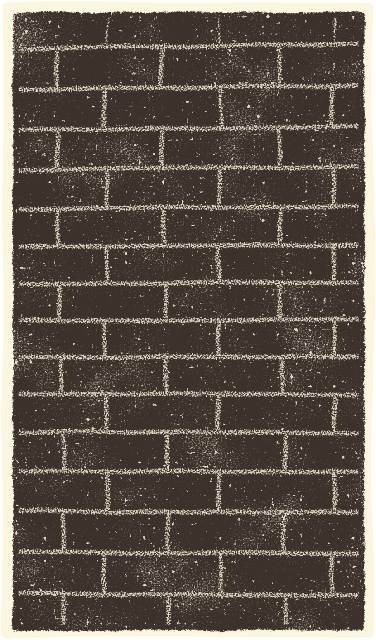
A Shadertoy shader for this pattern:

```glsl
// Draws a dark, block-printed brick wall with chalky mortar and specks on cream paper.

const vec3 WHITE = vec3(1.0, 1.0, 0.99);
const vec3 CREAM = vec3(0.99, 0.96, 0.88);
const vec3 CHALK = vec3(0.88, 0.85, 0.77);
const vec3 INK = vec3(0.23, 0.20, 0.17);

const int COURSE_LINES = 15;
const int JOINTS_PER_ROW = 3;
const float MORTAR_HALF_WIDTH = 0.0056;

vec2 randomGradient(vec2 cell) {
    vec3 q = fract(cell.xyx * vec3(0.1031, 0.1030, 0.0973));
    q += dot(q, q.yzx + 33.33);
    float angle = 6.28318 * fract((q.x + q.y) * q.z);
    return vec2(cos(angle), sin(angle));
}

float cornerNoise(vec2 cell, vec2 corner, vec2 f) {
    return dot(randomGradient(cell + corner), f - corner);
}

// Gradient noise, about -0.7 to 0.7
float noise(vec2 p) {
    vec2 cell = floor(p), f = p - cell;
    vec2 u = f * f * f * (f * (f * 6.0 - 15.0) + 10.0);
    float low = mix(cornerNoise(cell, vec2(0, 0), f), cornerNoise(cell, vec2(1, 0), f), u.x);
    float high = mix(cornerNoise(cell, vec2(0, 1), f), cornerNoise(cell, vec2(1, 1), f), u.x);
    return mix(low, high, u.y);
}

float boxDistance(vec2 p, vec2 center, vec2 halfSize, float radius) {
    vec2 q = abs(p - center) - halfSize + radius;
    return length(max(q, 0.0)) + min(max(q.x, q.y), 0.0) - radius;
}

float fill(float distance, float aa) {
    return 1.0 - smoothstep(-aa, aa, distance);
}

// Height of a horizontal mortar line, with uneven spacing and tilt
float courseHeight(float k, float x) {
    float base = 0.0717 + 0.0612 * k + 0.0083 * sin(6.28318 * k / 14.0);
    float tilt = (0.014 - 0.0015 * k) * (x - 0.293);
    return base - tilt + 0.0032 * noise(vec2(x * 9.0, k * 3.7 + 0.4));
}

// Position of a vertical joint; alternate rows are staggered
float jointPosition(float row, float j, float y) {
    float odd = mod(row, 2.0);
    float evenX = 0.165 + 0.178 * j;
    float oddX = 0.086 + 0.0009 * row + 0.174 * j - (j == 1.0 ? 0.009 : 0.0);
    float wander = 0.007 * noise(vec2(row * 0.73 + 0.3, j * 2.37 + 0.6));
    return mix(evenX, oddX, odd) + wander + 0.004 * noise(vec2(y * 22.0, j + row * 1.7));
}

// Mortar profile: 1 on a line, falling below 0 away from it
float mortarProfile(vec2 p) {
    float row = 0.0, lineGap = 1.0, jointGap = 1.0;
    for (int k = 0; k < COURSE_LINES; k++) {
        float offset = p.y - courseHeight(float(k), p.x);
        row += step(0.0, offset);
        lineGap = min(lineGap, abs(offset));
    }
    for (int j = 0; j < JOINTS_PER_ROW; j++)
        jointGap = min(jointGap, abs(p.x - jointPosition(row, float(j), p.y)));
    float fadedTop = row < 0.5 ? 0.4 : 0.0;
    float lines = 1.0 - lineGap / MORTAR_HALF_WIDTH;
    float joints = 0.97 - jointGap / MORTAR_HALF_WIDTH - fadedTop;
    return max(lines, joints);
}

// Broken chalk grains, thinning out from the mortar center
float mortarGrain(vec2 p, float grain) {
    float profile = mortarProfile(p) + 0.25 * noise(p * 45.0 + 12.0);
    float density = min(profile * 0.95, 0.55) - 0.40;
    return smoothstep(-0.20, 0.42, density + grain) * smoothstep(-0.3, 0.15, profile);
}

// Worn specks in two sizes and faint dust, gathered in patches
float wear(vec2 p, float grain) {
    float patches = noise(p * 9.0 + 4.2) + 0.7 * noise(p * 23.0 + 17.0);
    float coarse = noise(p * 135.0 + 31.0) + 0.3 * grain + 0.16 * patches;
    float fine = noise(p * 235.0 + 57.0) + 0.3 * grain + 0.22 * patches;
    float specks = max(smoothstep(0.40, 0.60, coarse), 0.8 * smoothstep(0.39, 0.66, fine));
    float dust = smoothstep(0.05, 0.55, grain + 0.4 * patches - 0.06);
    return max(specks, dust * (0.2 + 0.25 * smoothstep(0.1, 0.5, patches)));
}

void mainImage(out vec4 fragColor, in vec2 fragCoord) {
    // Height runs from 0 at the top to 1 at the bottom
    vec2 p = fragCoord / iResolution.y;
    p.y = 1.0 - p.y;
    float aa = 0.8 / iResolution.y;
    float middle = 0.5 * iResolution.x / iResolution.y;
    float grain = 0.7 * noise(p * 370.0 + 7.3) + 0.6 * noise(p.yx * 507.0 + 91.0);

    // Loosely cut paper
    float paper = boxDistance(p, vec2(middle, 0.5), vec2(0.290, 0.496), 0.008);
    paper += 0.010 * noise(p * 3.5 + 2.0);
    vec3 color = mix(WHITE, CREAM, fill(paper, aa));

    // Printed block with a finely ragged border
    float block = boxDistance(p, vec2(middle + 0.001, 0.502), vec2(0.2745, 0.483), 0.006);
    float ragged = block + 0.003 * noise(p * 19.0) + 0.0022 * noise(p * 130.0 + 5.0);
    ragged += 0.003 * grain;
    float inside = fill(block + 0.009, 0.0015);
    float chalk = max(mortarGrain(p, grain) * inside, wear(p, grain));
    vec3 print = mix(INK, CHALK, chalk);

    fragColor = vec4(mix(color, print, fill(ragged, aa)), 1.0);
}
```
